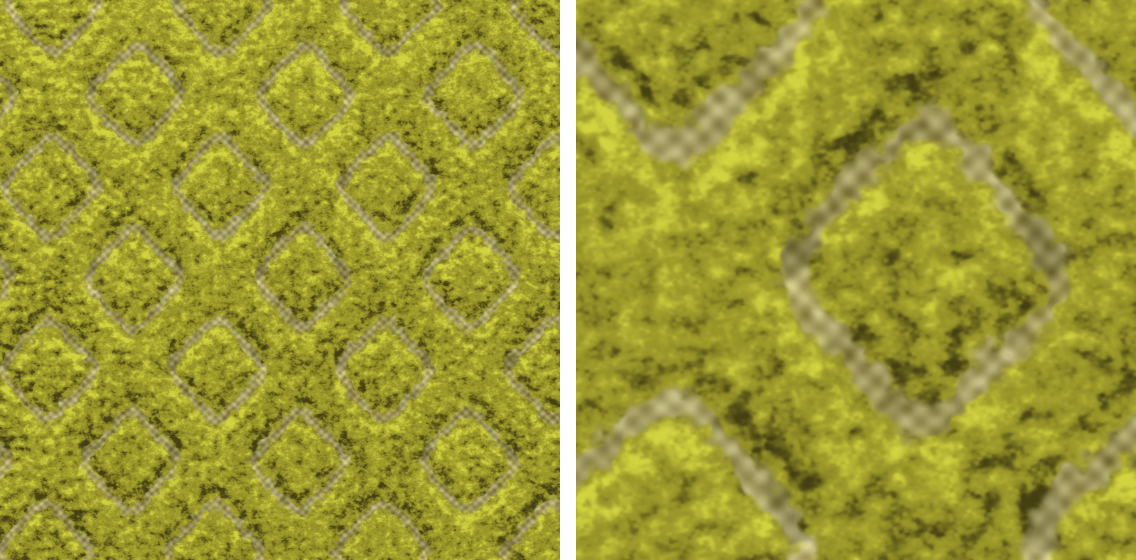
Left: the whole. Right: its middle third, enlarged.
Write a Shadertoy shader that draws this texture.

```glsl
const vec2 PERIOD = vec2(0.301, 0.327);
const vec2 CENTER = vec2(0.540, 0.503);

const vec3 PILE_DARK = vec3(0.27, 0.25, 0.07);
const vec3 PILE_MID = vec3(0.60, 0.59, 0.16);
const vec3 PILE_LIGHT = vec3(0.82, 0.83, 0.25);
const vec3 BACKING_DARK = vec3(0.44, 0.40, 0.15);
const vec3 BACKING_LIGHT = vec3(0.86, 0.83, 0.58);

float hash(vec2 p) {
    vec3 h = fract(p.xyx * vec3(0.1031, 0.1030, 0.0973));
    h += dot(h, h.yzx + 33.33);
    return fract((h.x + h.y) * h.z);
}

float noise(vec2 p) {
    vec2 i = floor(p);
    vec2 f = fract(p);
    f = f * f * (3.0 - 2.0 * f);
    float low = mix(hash(i), hash(i + vec2(1, 0)), f.x);
    float high = mix(hash(i + vec2(0, 1)), hash(i + vec2(1, 1)), f.x);
    return mix(low, high, f.y);
}

// Signed noise summed over octaves
float fbm(vec2 p, int octaves) {
    float sum = 0.0;
    float gain = 1.0;
    for (int i = 0; i < octaves; i++) {
        sum += gain * (noise(p) - 0.5);
        p = mat2(1.6, 1.2, -1.2, 1.6) * p + 17.3;
        gain *= 0.65;
    }
    return sum;
}

// Rounded diamond distance: 0 at a lozenge centre, 1 on the trellis axis
float diamond(vec2 p) {
    vec2 q = p - CENTER;
    q.x -= 0.016 * q.y;
    q /= PERIOD;
    vec2 diagonal = vec2(q.x + q.y, q.x - q.y);
    vec2 f = abs(diagonal - round(diagonal)) * 2.0;
    return pow(pow(f.x, 6.0) + pow(f.y, 6.0), 1.0 / 6.0);
}

// Pile height: lozenge inside, trellis band outside, groove between
float pileHeight(vec2 p, float softness) {
    float d = diamond(p);
    float lozenge = 1.0 - smoothstep(0.545 - softness, 0.545 + softness, d);
    float band = smoothstep(0.665 - softness, 0.665 + softness, d);
    return max(lozenge, band);
}

// Wavy horizontal rows in the pile, strongest towards the left side
float rowRibs(vec2 p) {
    float wave = sin(6.2832 * (p.y * 44.0 + 1.6 * fbm(p * vec2(14.0, 9.0), 2)));
    float patches = smoothstep(0.3, 0.7, noise(p * 7.0 + 4.0));
    float side = 1.0 - smoothstep(0.05, 0.40, p.x);
    side = max(side, 0.6 * smoothstep(0.75, 1.0, p.x));
    return wave * (0.25 + 0.75 * side) * mix(0.4, 1.0, patches);
}

// Woven ground showing in the grooves
vec3 backing(vec2 p) {
    vec2 thread = sin(6.2832 * p * vec2(58.0, 62.0));
    float weave = 0.58 + 0.24 * thread.x * thread.y + 0.45 * fbm(p * 75.0, 2);
    return mix(BACKING_DARK, BACKING_LIGHT, clamp(weave, 0.0, 1.0));
}

vec3 pileColor(float tone) {
    vec3 color = mix(PILE_DARK, PILE_MID, smoothstep(0.0, 0.5, tone));
    return mix(color, PILE_LIGHT, smoothstep(0.45, 1.0, tone));
}

void mainImage(out vec4 fragColor, in vec2 fragCoord) {
    vec2 p = fragCoord / iResolution.xy;

    // Ragged tuft outline
    vec2 tuftOffset = vec2(fbm(p * 85.0, 2), fbm(p * 85.0 + 51.0, 2));
    vec2 lumpOffset = vec2(noise(p * 18.0), noise(p * 18.0 + 9.0)) - 0.5;
    vec2 q = p + 0.010 * tuftOffset + 0.007 * lumpOffset;

    // Upper edges catch light, lower edges fall into shade
    vec2 lean = vec2(0.0, 0.027);
    float above = pileHeight(q + lean, 0.09);
    float below = pileHeight(q - lean, 0.09);
    float relief = below - above;

    // Tuft shading with broad wear
    float tuft = fbm(p * vec2(88.0, 105.0), 3);
    float wear = fbm(p * 5.0 + 3.0, 2);
    float tone = 0.53 + 0.24 * relief + 0.50 * tuft + 0.10 * wear;
    tone += 0.11 * rowRibs(p) + 0.10 * (p.y - 0.5);

    // Groove shadow is deepest beneath the pile above it
    vec3 ground = backing(p) * mix(0.80, 1.0, smoothstep(-0.4, 0.4, relief));
    float cover = pileHeight(q, 0.035);
    vec3 color = mix(ground, pileColor(clamp(tone, 0.0, 1.0)), cover);
    fragColor = vec4(color, 1.0);
}
```
